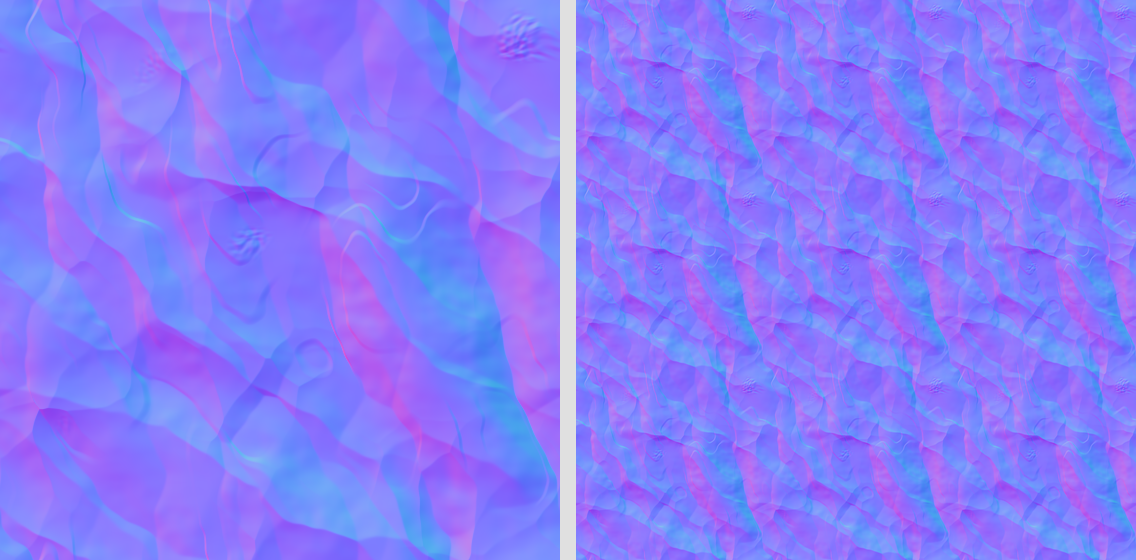
Left: one tile. Right: repeated 3 by 3.
Write a WebGL 2 fragment shader that draws this texture map.

```glsl
#version 300 es
precision highp float;
// Tileable normal map of weathered rock: slanted flakes, thin ledges and gritty spots.

uniform vec2 u_resolution;
out vec4 fragColor;

// Cell counts per tile (whole numbers keep the pattern seamless).
const ivec2 SWELL_CELLS = ivec2(4, 3);
const ivec2 SLAB_CELLS = ivec2(5, 4);
const ivec2 SCOOP_CELLS = ivec2(7, 5);
const ivec2 CHIP_CELLS = ivec2(13, 9);
const ivec2 LEDGE_CELLS = ivec2(6, 4);
const ivec2 GRIT_CELLS = ivec2(80, 80);

// Heights, as fractions of the tile width.
const float SWELL_HEIGHT = 0.036;
const float SLAB_HEIGHT = 0.041;
const float SCOOP_HEIGHT = 0.027;
const float CHIP_HEIGHT = 0.016;
const float LEDGE_HEIGHT = 0.0021;
const float GRIT_HEIGHT = 0.0028;

const float LEDGE_LEVELS = 4.0;
const float LEDGE_WIDTH = 0.16;
const float FLAKE_DOME = 0.5;
const float FLAKE_TILT = 1.0;
const float FLAKE_LIFT = 0.2; // keeps the exponentials in range
const float CREASE_SHARPNESS = 100.0;
const float WARP_WIDE = 0.085;
const float WARP_FINE = 0.028;
const float WARP_TINY = 0.006;
const float SAMPLE_STEP = 0.0014;
const vec2 MEAN_TILT = vec2(0.05, -0.035);

// Integer hash of a wrapped cell, giving three values in 0..1.
vec3 hashCell(ivec2 cell, ivec2 period, int seed) {
    ivec2 wrapped = ((cell % period) + period) % period;
    uvec3 v = uvec3(ivec3(wrapped, seed)) * 1664525u + 1013904223u;
    v.x += v.y * v.z; v.y += v.z * v.x; v.z += v.x * v.y;
    v ^= v >> 16u;
    v.x += v.y * v.z; v.y += v.z * v.x; v.z += v.x * v.y;
    return vec3(v >> 8u) / 16777216.0;
}

float cornerSlope(ivec2 cell, ivec2 corner, vec2 f, ivec2 period, int seed) {
    vec2 slope = hashCell(cell + corner, period, seed).xy * 2.0 - 1.0;
    return dot(slope, f - vec2(corner));
}

// Wrapping gradient noise, roughly -0.6..0.6.
float noise(vec2 uv, ivec2 period, int seed) {
    vec2 p = uv * vec2(period);
    ivec2 cell = ivec2(floor(p));
    vec2 f = fract(p);
    vec2 w = f * f * f * (f * (f * 6.0 - 15.0) + 10.0);
    float low = mix(cornerSlope(cell, ivec2(0, 0), f, period, seed),
                    cornerSlope(cell, ivec2(1, 0), f, period, seed), w.x);
    float high = mix(cornerSlope(cell, ivec2(0, 1), f, period, seed),
                     cornerSlope(cell, ivec2(1, 1), f, period, seed), w.x);
    return mix(low, high, w.y);
}

// Upper envelope of scattered tilted domes, with slightly softened creases.
float flakes(vec2 uv, ivec2 period, int seed) {
    vec2 p = uv * vec2(period);
    ivec2 base = ivec2(floor(p));
    float sum = 0.0;
    for (int j = -2; j <= 2; j++) {
        for (int i = -2; i <= 2; i++) {
            ivec2 cell = base + ivec2(i, j);
            vec3 place = hashCell(cell, period, seed);
            vec2 tilt = (hashCell(cell, period, seed + 1).xy - 0.5) * FLAKE_TILT;
            vec2 d = p - vec2(cell) - place.xy;
            float dome = 0.3 * place.z + dot(tilt, d) - FLAKE_DOME * dot(d, d);
            sum += exp(CREASE_SHARPNESS * (dome + FLAKE_LIFT));
        }
    }
    return log(sum + 1e-30) / CREASE_SHARPNESS;
}

vec2 warp(vec2 uv) {
    vec2 wide = vec2(noise(uv, ivec2(4), 11), noise(uv, ivec2(4), 12));
    vec2 fine = vec2(noise(uv, ivec2(11), 13), noise(uv, ivec2(11), 14));
    vec2 tiny = vec2(noise(uv, ivec2(29), 15), noise(uv, ivec2(29), 16));
    return uv + WARP_WIDE * wide + WARP_FINE * fine + WARP_TINY * tiny;
}

float height(vec2 uv) {
    // Whole-number shears lean the features and still tile.
    vec2 bent = warp(uv);
    vec2 slant = vec2(bent.x + bent.y, bent.y);
    vec2 steep = vec2(bent.x, bent.x + bent.y);

    // Broad swells, raised slabs, hollow scoops and small chips.
    float h = SWELL_HEIGHT * noise(steep, SWELL_CELLS, 21);
    h += SLAB_HEIGHT * flakes(slant, SLAB_CELLS, 31);
    h -= SCOOP_HEIGHT * flakes(steep, SCOOP_CELLS, 35);
    float chipped = smoothstep(-0.2, 0.3, noise(uv, ivec2(4), 41));
    h += CHIP_HEIGHT * chipped * flakes(bent, CHIP_CELLS, 51);

    // Thin ledges along contours that fade in and out.
    float level = noise(steep, LEDGE_CELLS, 61) * LEDGE_LEVELS;
    float ledge = floor(level) + smoothstep(0.0, LEDGE_WIDTH, fract(level));
    h += LEDGE_HEIGHT * ledge * smoothstep(-0.1, 0.3, noise(uv, ivec2(6), 71));

    // Small gritty spots.
    float grit = smoothstep(0.35, 0.48, noise(uv, ivec2(6), 101));
    return h + GRIT_HEIGHT * grit * noise(bent, GRIT_CELLS, 111);
}

void main() {
    vec2 uv = gl_FragCoord.xy / u_resolution;
    float here = height(uv);
    float right = height(uv + vec2(SAMPLE_STEP, 0.0));
    float above = height(uv + vec2(0.0, SAMPLE_STEP));

    // Encode the normal with green pointing down.
    vec2 lean = vec2(here - right, above - here) / SAMPLE_STEP + MEAN_TILT;
    vec3 normal = normalize(vec3(lean, 1.0));
    fragColor = vec4(normal * 0.5 + 0.5, 1.0);
}
```
